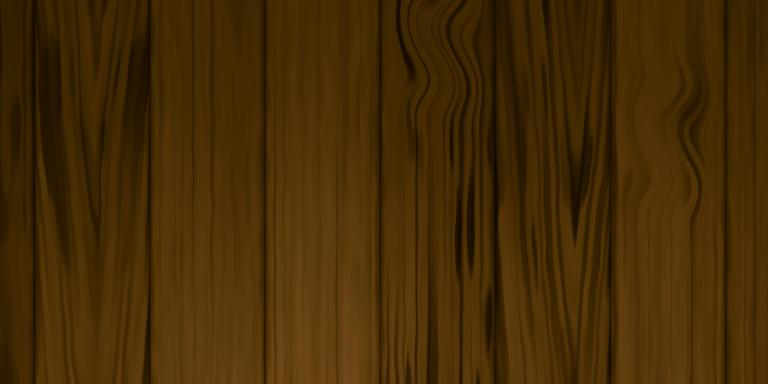
Reproduce this texture procedurally as a Shadertoy shader.

```glsl
// Dark brown vertical wood planks with streaked, wavy and arched grain.

const float PLANK_WIDTH  = 0.30;   // lengths are in canvas heights
const float PLANK_OFFSET = 0.09;
const float LINE_FREQ    = 95.0;
const float FIBRE_FREQ   = 120.0;
const float TOP_LIGHT    = 0.268;
const float BOTTOM_LIGHT = 0.358;
const float GLOW         = 0.045;
const float WAVE_SIZE    = 0.034;
const float WAVE_PERIOD  = 0.30;
const float ARCH_SLOPE   = 0.075;

// One entry per plank, left to right
const float TONE[8]   = float[8](0.74, 0.97, 0.98, 1.04, 0.93, 0.94, 1.02, 0.93);
const float GRAIN[8]  = float[8](0.50, 0.62, 0.16, 0.18, 0.95, 0.75, 0.24, 0.22);
const float ARCH[8]   = float[8](0.0, 0.55, 0.0, 0.0, 0.0, 0.70, 0.0, 0.0);
const float WAVE_Y[8] = float[8](-9.0, -9.0, -9.0, -9.0, 0.90, -9.0, 0.64, -9.0);

float hash(vec2 p) {
    vec3 q = fract(vec3(p.xyx) * 0.1031);
    q += dot(q, q.yzx + 33.33);
    return fract((q.x + q.y) * q.z);
}

float noise(vec2 p) {
    vec2 i = floor(p), f = fract(p);
    f = f * f * (3.0 - 2.0 * f);
    return mix(mix(hash(i), hash(i + vec2(1, 0)), f.x),
               mix(hash(i + vec2(0, 1)), hash(i + vec2(1, 1)), f.x), f.y);
}

// Brown ramp: blue only appears in the lightest wood
vec3 woodColour(float r) {
    float warm = max(r - 0.20, 0.0) / 0.17;
    return vec3(r, max(0.68 * r - 0.015, 0.0), 0.05 * warm * warm);
}

void mainImage(out vec4 fragColor, in vec2 fragCoord) {
    vec2 p = fragCoord / iResolution.y;

    // Plank number and position across it
    float across = (p.x - PLANK_OFFSET) / PLANK_WIDTH + 1.0;
    int id = int(mod(floor(across), 8.0));
    float u = fract(across);
    float seed = 17.3 * floor(across);

    // Grain coordinate, bent by a local S wave or nested arches
    float x = u * PLANK_WIDTH;
    float wy = (p.y - WAVE_Y[id]) / 0.19;
    float wave = exp(-wy * wy * wy * wy) * smoothstep(0.0, 0.4, u) * smoothstep(1.0, 0.65, u);
    float bend = sin(6.2832 * (p.y - WAVE_Y[id]) / WAVE_PERIOD + 2.0 * u);
    float g = x + WAVE_SIZE * wave * bend;
    if (ARCH[id] > 0.0) {
        float dx = x - ARCH[id] * PLANK_WIDTH;
        dx += 0.02 * (noise(vec2(p.y * 3.0, seed)) - 0.5);
        g = sqrt(dx * dx + 0.0003) - ARCH_SLOPE * p.y + 0.25 * step(0.0, dx) * smoothstep(0.0, 0.02, dx) * 0.04;
    }
    g += 0.005 * (noise(vec2(x * 45.0 + seed, p.y * 13.0)) - 0.5);
    float gs = g + seed;

    // Long lines, ragged dark streaks and fine fibres
    float lines = smoothstep(0.50, 0.92, noise(vec2(gs * LINE_FREQ, p.y * 1.2 + seed)));
    float pins = smoothstep(0.74, 0.96, noise(vec2(gs * 80.0 + 31.0, p.y * 0.5 + seed)));
    float patches = smoothstep(0.25, 0.75, noise(vec2(x * 14.0 + seed, p.y * 2.2)));
    float streaks = smoothstep(0.60, 0.82, noise(vec2(gs * 62.0 + 7.0, p.y * 4.5 + seed))) * patches;
    float fibres = noise(vec2(gs * FIBRE_FREQ, p.y * 9.0)) - 0.5;
    float broad = noise(vec2(gs * 28.0, p.y * 1.6)) - 0.5;

    // Light falls off upwards, with a glow low on the left of centre
    vec2 d = (p - vec2(0.85, 0.0)) / vec2(0.42, 0.45);
    float shade = mix(BOTTOM_LIGHT, TOP_LIGHT, smoothstep(0.0, 1.0, p.y)) + GLOW * exp(-dot(d, d));
    shade *= TONE[id] * (1.0 + 0.10 * fibres + 0.14 * broad);

    // Darken by grain
    float strength = min(GRAIN[id] + 0.28 * wave, 1.0);
    shade *= 1.0 - 0.48 * strength * lines;
    shade *= 1.0 - 0.62 * strength * streaks;
    shade *= 1.0 - 0.25 * pins;

    // Ragged seams with a soft dark border
    float edge = min(u, 1.0 - u) * PLANK_WIDTH;
    float ragged = noise(vec2(p.x * 50.0, p.y * 16.0));
    float border = 1.0 - smoothstep(0.0, 0.010 + 0.014 * ragged, edge);
    float seam = 1.0 - smoothstep(0.001, 0.0045, edge);
    shade *= (1.0 - 0.32 * border) * (1.0 - 0.40 * seam * (0.4 + 0.6 * ragged));

    fragColor = vec4(woodColour(shade), 1.0);
}
```
